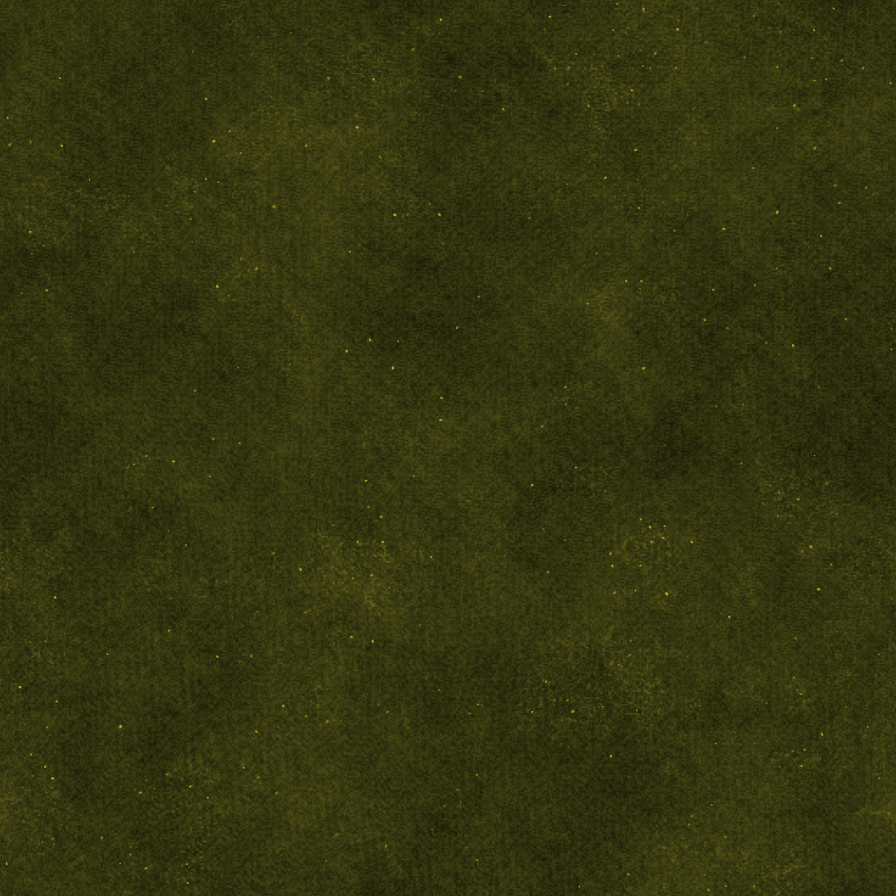
Write a WebGL 1 fragment shader that draws this texture.

```glsl
precision highp float;
// Dark olive worn felt: soft blotches, fine grain, pale crumbs and tiny yellow specks; tiles.
uniform vec2 u_resolution;

const vec3 OLIVE = vec3(0.98, 1.0, 0.275);
const vec3 SPECK_YELLOW = vec3(0.66, 0.67, 0.15);
const float BASE_TONE = 0.204;

float hash(vec2 cell, float seed) {
  return fract(sin(dot(cell, vec2(127.1, 311.7)) + seed * 74.7) * 43758.5453);
}

// Value noise that wraps after a whole number of cells.
float wrapNoise(vec2 uv, vec2 period, float seed) {
  vec2 p = uv * period;
  vec2 cell = floor(p);
  vec2 f = fract(p);
  f = f * f * (3.0 - 2.0 * f);
  vec2 lo = mod(cell, period);
  vec2 hi = mod(cell + 1.0, period);
  float bottom = mix(hash(lo, seed), hash(vec2(hi.x, lo.y), seed), f.x);
  float top = mix(hash(vec2(lo.x, hi.y), seed), hash(hi, seed), f.x);
  return mix(bottom, top, f.y);
}

// Layered noise in 0..1, starting at the given whole period.
float wrapFbm(vec2 uv, float period, float gain, float seed) {
  float sum = 0.0;
  float total = 0.0;
  float weight = 1.0;
  for (int i = 0; i < 6; i++) {
    sum += weight * wrapNoise(uv, vec2(period), seed + float(i));
    total += weight;
    weight *= gain;
    period *= 2.0;
  }
  return sum / total;
}

// One small, slightly stretched speck in some cells of a wrapping grid.
float specks(vec2 uv, float count, float chance, float radius, float seed) {
  vec2 cell = mod(floor(uv * count), count);
  vec2 center = 0.2 + 0.6 * vec2(hash(cell, seed), hash(cell, seed + 1.0));
  vec2 offset = (fract(uv * count) - center) / count;
  float angle = 6.2832 * hash(cell, seed + 2.0);
  vec2 along = vec2(cos(angle), sin(angle));
  vec2 local = vec2(dot(offset, along) * 0.75, dot(offset, vec2(-along.y, along.x)));
  float size = radius * mix(0.6, 1.2, hash(cell, seed + 3.0));
  float soft = 0.6 / u_resolution.y;
  float shape = 1.0 - smoothstep(size - soft, size + soft, length(local));
  float strength = mix(0.35, 1.0, hash(cell, seed + 4.0));
  return shape * strength * step(hash(cell, seed + 5.0), chance);
}

void main() {
  vec2 uv = gl_FragCoord.xy / u_resolution;

  // Cloudy blotches with ragged edges.
  vec2 warp = vec2(wrapFbm(uv, 10.0, 0.7, 11.0), wrapFbm(uv, 10.0, 0.7, 23.0)) - 0.5;
  float blotch = wrapFbm(uv + 0.07 * warp, 6.0, 0.84, 37.0) - 0.5;

  // Fine grain and faint upright fibres.
  float fineGrain = wrapNoise(uv, vec2(512.0), 51.0) - 0.5;
  float coarseGrain = wrapNoise(uv, vec2(307.0), 53.0) - 0.5;
  float fibre = wrapNoise(uv, vec2(310.0, 90.0), 57.0) - 0.5;
  float tone = BASE_TONE + 0.185 * blotch + 0.10 * fineGrain
             + 0.048 * coarseGrain + 0.014 * fibre;

  // Worn patches where pale crumbs gather.
  float worn = smoothstep(0.46, 0.70, wrapFbm(uv + 0.08 * warp, 9.0, 0.8, 71.0));
  float crumbs = smoothstep(0.55, 0.95, wrapNoise(uv, vec2(389.0), 83.0));
  tone += worn * (0.010 + 0.10 * crumbs);

  // Bright specks, denser on the worn patches.
  float sparse = specks(uv, 40.0, 0.06, 0.0013, 91.0);
  float clustered = specks(uv, 72.0, 0.10, 0.0011, 103.0) * smoothstep(0.05, 0.4, worn);
  float speck = max(sparse, clustered);

  vec3 color = mix(OLIVE * tone, SPECK_YELLOW, speck);
  gl_FragColor = vec4(color, 1.0);
}
```
